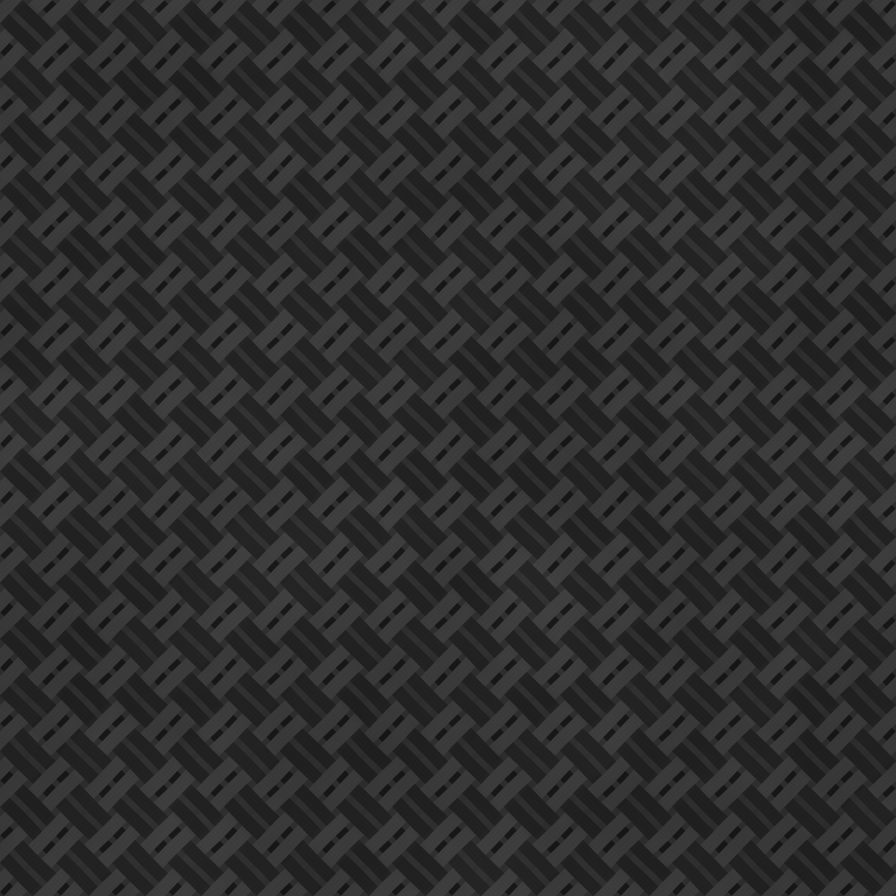
Give the GLSL for this pattern, as a Shadertoy shader.

```glsl
// Dark diagonal basket weave: pale and dark strands, each split into two ribbons.
// Strands lie on a lattice turned by 45 degrees; a checkerboard decides which is on top.
// Wrapping cellular noise adds soft wear, layered sines add fibres and uneven edges.

const float TAU = 6.2831853;
const float REPEATS = 16.0;

float hash(vec2 p) {
    vec3 q = fract(vec3(p.xyx) * 0.1031);
    q += dot(q, q.yzx + 33.33);
    return fract((q.x + q.y) * q.z);
}

// Soft cellular noise in 0..1: scattered cell values blended by distance
float cellNoise(vec2 uv, float period) {
    vec2 p = uv * period, cell = floor(p);
    float total = 0.0, weights = 0.0;
    for (int j = -1; j <= 1; j++)
    for (int i = -1; i <= 1; i++) {
        vec2 c = cell + vec2(i, j), id = mod(c, period);
        vec2 seed = c + 0.2 + 0.6 * vec2(hash(id + 3.7), hash(id + 19.1));
        vec2 d = p - seed;
        float w = pow(max(1.0 - dot(d, d) / 1.44, 0.0), 3.0);
        total += w * hash(id + 41.3 + period);
        weights += w;
    }
    return total / max(weights, 0.001);
}

// Coverage of a band, given the distance from its centre line
float band(float d, float width, float blur) {
    return smoothstep(blur, -blur, d - 0.5 * width);
}

void mainImage(out vec4 fragColor, in vec2 fragCoord) {
    vec2 uv = fragCoord / iResolution.xy;
    vec2 p = uv * REPEATS;
    float blur = 0.9 * REPEATS / min(iResolution.x, iResolution.y);

    // Lattice axes: x runs along pale strands, y along dark ones
    vec2 q = vec2(p.x + p.y, p.x - p.y);
    vec2 w = q + 0.010 * sin(TAU * q.yx * 0.5 + 2.0 * sin(TAU * q * 0.125));
    vec2 id = floor(w + 0.5);
    vec2 d = abs(w - id);
    float paleOnTop = 1.0 - mod(id.x + id.y, 2.0);
    float piece = hash(mod(id, REPEATS) + 7.0) - 0.5;

    // Full strands cast shade; the slit along each one leaves two ribbons
    float paleSpan = band(d.y, 0.82, blur);
    float darkSpan = band(d.x, 0.82, blur);
    float pale = paleSpan * (1.0 - band(d.y, 0.14, blur));
    float dark = darkSpan * (1.0 - band(d.x, 0.16, blur));

    // Tones, with slight differences from strand piece to strand piece
    float fibre = sin(TAU * 9.0 * q.y) * sin(TAU * q.x + 1.0)
                + sin(TAU * 11.0 * q.x) * sin(TAU * q.y);
    float paleTone = 0.232 + 0.010 * piece + 0.003 * fibre;
    float darkTone = 0.131 + 0.012 * piece + 0.003 * fibre;

    // Lower strand first, shaded beneath the upper one
    float shade = 0.180;
    if (paleOnTop > 0.5) {
        shade = mix(shade, mix(darkTone, 0.090, paleSpan), dark);
        shade = mix(shade, paleTone, pale);
    } else {
        shade = mix(shade, mix(paleTone, 0.188, darkSpan), pale);
        shade = mix(shade, darkTone, dark);
    }

    // Cloudy wear over the whole cloth
    float wear = 0.5 * cellNoise(uv, 7.0) + 0.3 * cellNoise(uv, 17.0)
               + 0.2 * cellNoise(uv, 61.0);
    shade *= 1.0 + 0.22 * (wear - 0.5);
    fragColor = vec4(vec3(shade), 1.0);
}
```
